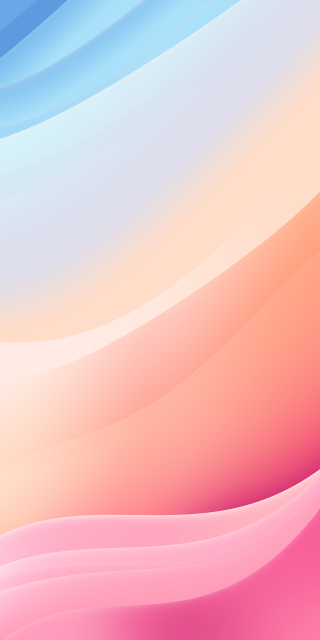
This background is drawn by a WebGL 2 fragment shader. Its source:

```glsl
#version 300 es
precision highp float;
// Soft layered paper-like sweeps: blue folds at the top, a pale sky band,
// coral slopes, and pink ribbons below. Each sheet lies under a smooth
// polynomial edge, is filled with gradients, and has a thin rim of light.

#define RIM_WIDTH 0.006
#define RIM_COLOR vec3(1.0, 0.94, 0.92)
#define FOLD_DEPTH 0.085
#define BLUE_DEEP vec3(0.44, 0.71, 0.92)
#define BLUE_LIGHT vec3(0.67, 0.88, 0.98)
#define SKY vec3(0.83, 0.95, 0.985)
#define LAVENDER vec3(0.865, 0.87, 0.925)
#define PEACH vec3(1.0, 0.868, 0.785)
#define CORAL vec3(1.0, 0.64, 0.53)
#define MAGENTA vec3(0.83, 0.20, 0.46)
#define PINK vec3(1.0, 0.64, 0.74)

uniform vec2 u_resolution;
out vec4 fragColor;

// Quartic through five heights at x = 0, 1/4, 1/2, 3/4, 1 (Newton form).
float curve(float x, float a, float b, float c, float d, float e) {
    float t = 4.0 * x;
    float d2 = c - 2.0 * b + a;
    float d3 = d - 3.0 * c + 3.0 * b - a;
    float d4 = e - 4.0 * d + 6.0 * c - 4.0 * b + a;
    return a + t * (b - a + (t - 1.0) / 2.0 * (d2 + (t - 2.0) / 3.0 * (d3 + (t - 3.0) / 4.0 * d4)));
}

// Three-colour ramp with its middle colour at m.
vec3 ramp(vec3 a, vec3 b, vec3 c, float m, float t) {
    return t < m ? mix(a, b, smoothstep(0.0, m, t)) : mix(b, c, smoothstep(m, 1.0, t));
}

// Lays a sheet where depth > 0, brightened along its upper edge.
vec3 sheet(vec3 under, vec3 fill, float depth, float rim) {
    vec3 lit = mix(fill, RIM_COLOR, rim * exp(-max(depth, 0.0) / RIM_WIDTH));
    return mix(under, lit, clamp(0.5 + depth * u_resolution.y, 0.0, 1.0));
}

// Blue sheet: shaded under the fold above it, lighter further down.
vec3 fold(float depth, float lift) {
    return mix(BLUE_DEEP, BLUE_LIGHT, clamp(lift + depth / FOLD_DEPTH, 0.0, 1.0));
}

float glow(vec2 p, vec2 center, vec2 size) {
    vec2 q = (p - center) / size;
    return exp(-dot(q, q));
}

void main() {
    vec2 p = gl_FragCoord.xy / u_resolution;
    float x = p.x, y = p.y;

    // Blue folds
    vec3 color = mix(vec3(0.41, 0.66, 0.91), vec3(0.36, 0.61, 0.87),
                     smoothstep(-0.003, 0.003, 0.951 + 0.42 * x - y));
    float d = curve(x, 0.909, 1.018, 1.137, 1.26, 1.39) - y;
    color = sheet(color, fold(d, 0.08 + 0.3 * x), d, 0.15);
    d = curve(x, 0.865, 0.927, 1.021, 1.124, 1.234) - y;
    color = sheet(color, fold(d, 0.22 + 0.2 * x), d, 0.35);
    d = curve(x, 0.801, 0.850, 0.935, 1.046, 1.176) - y;
    color = sheet(color, fold(d, 0.65 + 0.4 * x), d, 0.25);

    // Pale sky band, shifting to peach toward the lower right
    float skyTop = curve(x, 0.783, 0.839, 0.914, 0.999, 1.098);
    float slopeTop = curve(x, 0.465, 0.479, 0.540, 0.642, 0.753);
    float bandTop = curve(x, 0.408, 0.440, 0.509, 0.594, 0.7005);
    d = skyTop - y;
    float t = d / (skyTop - mix(slopeTop, bandTop, x)) + 0.38 * x;
    vec3 sky = ramp(SKY, LAVENDER, PEACH, 0.64, t);
    color = sheet(color, sky, d, 0.35);
    d = curve(x, 0.729, 0.781, 0.859, 0.948, 1.046) - y;
    color -= 0.014 * (1.0 - x) * smoothstep(0.0, 0.003, d) * exp(-max(d, 0.0) * 30.0);
    d = curve(x, 0.6875, 0.746, 0.824, 0.911, 1.007) - y;
    color += 0.01 * (1.0 - x) * smoothstep(0.0, 0.003, d) * exp(-max(d, 0.0) * 20.0);

    // Light wedge above the coral band
    vec3 wedge = mix(vec3(1.0, 0.92, 0.89), PEACH, smoothstep(0.25, 1.0, x));
    color = sheet(color, wedge, slopeTop - y, 0.12 * (1.0 - x));

    // Coral band, pale on the left and deeper at its lower edge
    float slopeLow = curve(x, 0.268, 0.317, 0.378, 0.485, 0.609);
    d = bandTop - y;
    t = clamp(d / (bandTop - slopeLow), 0.0, 1.0);
    vec3 upper = ramp(vec3(1.0, 0.92, 0.885), vec3(1.0, 0.80, 0.76), vec3(1.0, 0.70, 0.57), 0.5, x);
    vec3 lower = ramp(vec3(1.0, 0.855, 0.765), vec3(1.0, 0.66, 0.605), vec3(1.0, 0.63, 0.50), 0.5, x);
    color = sheet(color, mix(upper, lower, t), d, 0.08 * x);

    // Broad lower slope, falling into a deep magenta hollow
    float ribbonTop = curve(x, 0.163, 0.194, 0.195, 0.208, 0.267);
    d = slopeLow - y;
    t = clamp(d / (slopeLow - ribbonTop), 0.0, 1.0);
    upper = ramp(vec3(1.0, 0.865, 0.78), vec3(1.0, 0.70, 0.63), CORAL, 0.5, x);
    lower = ramp(vec3(1.0, 0.79, 0.71), vec3(1.0, 0.52, 0.56), vec3(0.98, 0.33, 0.47), 0.5, x);
    vec3 slope = mix(upper, lower, t * t);
    float hollow = exp(-max(y - ribbonTop, 0.0) / 0.038) * smoothstep(0.42, 0.8, x);
    color = sheet(color, mix(slope, MAGENTA, 0.9 * hollow), d, 0.06);
    d = curve(x, 0.262, 0.293, 0.366, 0.478, 0.600) - y;
    color += 0.012 * smoothstep(0.0, 0.004, d) * exp(-max(d, 0.0) * 40.0);

    // Pink ribbons
    float leftGlow = exp(-x * 5.0);
    vec3 pale = mix(PINK, vec3(1.0, 0.80, 0.88), 0.75 * leftGlow);
    d = ribbonTop - y;
    vec3 fill = mix(pale, vec3(1.0, 0.71, 0.75), smoothstep(0.45, 0.9, x));
    color = sheet(color, fill, d, 0.75);
    d = curve(x, 0.115, 0.141, 0.147, 0.173, 0.258) - y;
    fill = mix(pale + vec3(0.0, 0.06, 0.06), vec3(1.0, 0.67, 0.77), x);
    color = sheet(color, fill, d, 0.45);
    d = curve(x, 0.099, 0.1185, 0.1185, 0.141, 0.232) - y;
    color = sheet(color, mix(pale, vec3(1.0, 0.64, 0.76), x), d, 0.4 * (1.0 - x));
    d = curve(x, 0.0755, 0.103, 0.112, 0.135, 0.225) - y;
    fill = mix(pale, vec3(1.0, 0.57, 0.69), 0.75 * smoothstep(0.0, 0.09, d));
    color = sheet(color, fill, d, 0.5 * (1.0 - x));

    // Vivid foreground corner
    d = curve(x, -0.003, 0.048, 0.057, 0.0925, 0.206) - y;
    fill = mix(vec3(1.0, 0.62, 0.74), vec3(0.97, 0.37, 0.60), smoothstep(0.2, 0.65, x));
    fill = mix(fill, vec3(0.87, 0.28, 0.53), 0.85 * glow(p, vec2(0.63, 0.015), vec2(0.24, 0.06)));
    fill = mix(fill, vec3(1.0, 0.53, 0.67), 0.8 * glow(p, vec2(1.05, 0.0), vec2(0.3, 0.09)));
    color = sheet(color, fill, d, 0.22);

    fragColor = vec4(clamp(color, 0.0, 1.0), 1.0);
}
```
